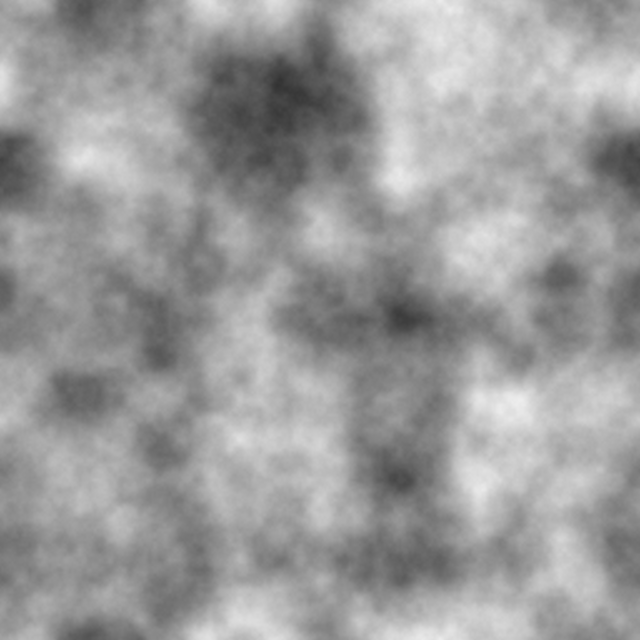
A WebGL 2 fragment shader for this texture:

```glsl
#version 300 es
precision highp float;
// Soft grey clouds: seamless fractal value noise with fine misty detail.

#define BASE_CELLS 8      // lattice cells across the canvas in the first octave
#define OCTAVES 6
#define GAIN 0.5          // amplitude ratio between octaves
#define MEAN_GREY 0.583
#define CONTRAST 1.0
#define SEED 17u

uniform vec2 u_resolution;
out vec4 fragColor;

// Integer hash of a lattice point, uniform in 0..1
float hash(ivec2 cell, uint layer) {
    uvec3 v = uvec3(uvec2(cell), layer + SEED) * 1664525u + 1013904223u;
    v.x += v.y * v.z;
    v.y += v.z * v.x;
    v.z += v.x * v.y;
    v ^= v >> 16u;
    v.x += v.y * v.z;
    v.y += v.z * v.x;
    v.z += v.x * v.y;
    return float(v.z >> 8u) / 16777216.0;
}

// Smoothly interpolated lattice values, repeating every `cells` units
float valueNoise(vec2 p, int cells, uint layer) {
    vec2 f = fract(p);
    vec2 blend = f * f * (3.0 - 2.0 * f);
    ivec2 a = ivec2(floor(p)) % cells;
    ivec2 b = (a + 1) % cells;
    float bottom = mix(hash(a, layer), hash(ivec2(b.x, a.y), layer), blend.x);
    float top = mix(hash(ivec2(a.x, b.y), layer), hash(b, layer), blend.x);
    return mix(bottom, top, blend.y);
}

// Weighted average of octaves, each twice as fine as the last
float clouds(vec2 p) {
    float sum = 0.0;
    float total = 0.0;
    float amplitude = 1.0;
    int cells = BASE_CELLS;
    for (int i = 0; i < OCTAVES; i++) {
        sum += amplitude * valueNoise(p * float(cells), cells, uint(i));
        total += amplitude;
        amplitude *= GAIN;
        cells *= 2;
    }
    return sum / total;
}

void main() {
    vec2 uv = gl_FragCoord.xy / min(u_resolution.x, u_resolution.y);
    float grey = MEAN_GREY + CONTRAST * (clouds(uv) - 0.5);
    fragColor = vec4(vec3(clamp(grey, 0.0, 1.0)), 1.0);
}
```
